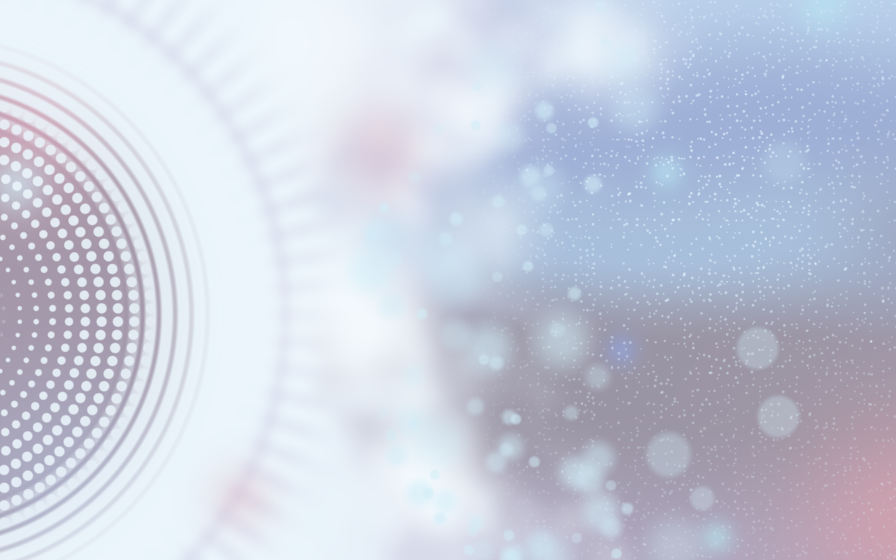
Give the GLSL for this background, as a WebGL 1 fragment shader.

```glsl
precision highp float;
// Pale winter bokeh: a dotted ring disc at left, a bright misty cloud, and a snowy blue-grey sky at right.
uniform vec2 u_resolution;

const float TAU = 6.2831853;
const vec3 PALE = vec3(0.92, 0.96, 0.985);
const vec3 LILAC = vec3(0.80, 0.80, 0.89);
const vec3 MAUVE = vec3(0.64, 0.59, 0.66);
const vec3 ROSE = vec3(0.86, 0.66, 0.73);
const vec3 ICE = vec3(0.82, 0.93, 0.97);

float hash(vec2 p) {
  return fract(sin(dot(p, vec2(127.1, 311.7))) * 43758.55);
}

vec2 hash2(vec2 p) {
  return vec2(hash(p), hash(p + 19.7));
}

float gradientDot(vec2 cell, vec2 f, vec2 corner) {
  float a = TAU * hash(cell + corner);
  return dot(vec2(cos(a), sin(a)), f - corner);
}

float gradientNoise(vec2 p) {
  vec2 i = floor(p), f = fract(p);
  vec2 u = f * f * f * (f * (f * 6.0 - 15.0) + 10.0);
  float low = mix(gradientDot(i, f, vec2(0, 0)), gradientDot(i, f, vec2(1, 0)), u.x);
  float high = mix(gradientDot(i, f, vec2(0, 1)), gradientDot(i, f, vec2(1, 1)), u.x);
  return mix(low, high, u.y);
}

float glow(vec2 p, vec2 center, float radius) {
  vec2 d = (p - center) / radius;
  return exp(-dot(d, d));
}

float softDisc(vec2 p, vec2 center, float radius, float blur) {
  return 1.0 - smoothstep(radius - blur, radius + blur, length(p - center));
}

// Horizontal limit of the cloud, wider at the top and bottom
float cloudEdge(float y) {
  return 0.86 + 0.22 * smoothstep(0.70, 0.92, y) + 0.14 * smoothstep(0.24, 0.0, y);
}

vec3 sky(vec2 p) {
  float y = p.y + 0.04 * gradientNoise(p * 2.5);
  vec3 c = mix(vec3(0.68, 0.65, 0.74), vec3(0.605, 0.585, 0.645), smoothstep(0.0, 0.26, y));
  c = mix(c, vec3(0.66, 0.75, 0.86), smoothstep(0.38, 0.56, y));
  c = mix(c, vec3(0.62, 0.69, 0.84), smoothstep(0.58, 0.76, y));
  c = mix(c, vec3(0.73, 0.82, 0.92), smoothstep(0.78, 1.02, y));
  c = mix(c, vec3(0.61, 0.63, 0.73), 0.7 * glow(p, vec2(1.64, 0.56), 0.14));
  return mix(c, vec3(0.83, 0.63, 0.68), 0.85 * glow(p, vec2(1.63, 0.06), 0.21));
}

vec3 addCloud(vec3 c, vec2 p) {
  float mottle = gradientNoise(p * 6.0) + 0.5 * gradientNoise(p * 13.0 + 7.0);
  float edge = cloudEdge(p.y) + 0.16 * mottle;
  float mask = 1.0 - smoothstep(edge - 0.30, edge + 0.19, p.x);
  float shade = smoothstep(0.48, 0.85, p.x) * (0.5 - 0.7 * mottle);
  vec3 mist = mix(PALE, LILAC, clamp(shade, 0.0, 0.9));
  mist = mix(mist, ROSE, 0.42 * glow(p, vec2(0.68, 0.73), 0.09));
  return mix(c, mist, mask);
}

// Dotted rings that merge into fine bands away from the centre
vec3 addDisc(vec3 c, vec2 p, float px) {
  vec2 q = p - vec2(-0.125, 0.4375);
  float r = length(q), angle = atan(q.y, q.x);
  float pitch = 0.0292;
  float ring = (floor(r / pitch) + 0.5) * pitch;
  float count = floor(TAU * ring / 0.0235);
  float along = (fract(angle / TAU * count) - 0.5) * TAU * ring / count;
  float across = r - ring;
  float size = mix(0.0035, 0.0092, smoothstep(0.13, 0.32, r));
  float dots = 1.0 - smoothstep(size - px, size + px, length(vec2(along, across)));
  float bands = 1.0 - smoothstep(0.007, 0.014, abs(across));
  float pattern = mix(dots, bands, smoothstep(0.33, 0.41, r));

  vec3 body = mix(MAUVE, vec3(0.70, 0.75, 0.86), 0.6 * glow(p, vec2(0.12, 0.10), 0.22));
  body = mix(body, ROSE, 0.75 * glow(p, vec2(0.06, 0.81), 0.16));
  body = mix(body, ICE, 0.6 * glow(p, vec2(0.03, 0.67), 0.05));
  float fill = (1.0 - smoothstep(0.37, 0.53, r)) * (1.0 - 0.5 * smoothstep(0.78, 1.0, p.y));
  c = mix(c, body, fill * (1.0 - 0.88 * pattern * smoothstep(0.12, 0.16, r)));

  // Blurred rim and spokes beyond the disc
  float rim = glow(vec2(r, 0.0), vec2(0.635, 0.0), 0.016);
  float spokes = (0.5 + 0.5 * cos(angle * 84.0)) * glow(vec2(r, 0.0), vec2(0.68, 0.0), 0.055);
  c = mix(c, LILAC, 0.30 * rim + 0.25 * spokes);
  return mix(c, ROSE, 0.30 * glow(p, vec2(0.43, 0.11), 0.06));
}

float brightGlows(vec2 p) {
  float g = glow(p, vec2(0.65, 0.42), 0.12) + glow(p, vec2(0.76, 0.15), 0.10);
  g += 0.9 * glow(p, vec2(0.83, 0.80), 0.075) + 0.7 * glow(p, vec2(0.59, 0.92), 0.14);
  return g + 0.6 * glow(p, vec2(1.09, 0.90), 0.09) + 0.55 * glow(p, vec2(0.89, 0.60), 0.07);
}

// Scattered lights that follow the edge of the cloud
vec3 addBokeh(vec3 c, vec2 p) {
  for (int i = 0; i < 84; i++) {
    vec2 h = hash2(vec2(float(i), 3.0)), k = hash2(vec2(float(i), 8.0));
    float y = pow(h.x, 1.5);
    vec2 center = vec2(cloudEdge(y) + 0.42 * (h.y - 0.48), y);
    float radius = mix(0.009, 0.05, k.x * k.x * k.x);
    float blur = radius * mix(0.25, 0.8, k.x);
    c = mix(c, ICE, mix(0.3, 0.6, k.y) * softDisc(p, center, radius, blur));
  }
  float orbs = softDisc(p, vec2(1.353, 0.378), 0.037, 0.006) + softDisc(p, vec2(1.39, 0.256), 0.037, 0.006);
  orbs += softDisc(p, vec2(1.194, 0.188), 0.039, 0.009) + softDisc(p, vec2(1.254, 0.11), 0.021, 0.006);
  orbs += 0.7 * softDisc(p, vec2(1.40, 0.71), 0.036, 0.02);
  c = mix(c, ICE, 0.34 * orbs);
  float cyan = glow(p, vec2(1.19, 0.693), 0.03) + glow(p, vec2(1.47, 0.99), 0.045) + glow(p, vec2(1.28, 0.04), 0.03);
  c = mix(c, vec3(0.72, 0.90, 0.95), 0.6 * cyan);
  return mix(c, vec3(0.57, 0.65, 0.88), 0.6 * glow(p, vec2(1.11, 0.375), 0.03));
}

float snow(vec2 p, float scale, float px) {
  vec2 cell = floor(p * scale);
  vec2 center = (cell + 0.2 + 0.6 * hash2(cell)) / scale;
  float size = mix(0.0009, 0.0024, hash(cell + 5.3));
  return step(0.62, hash(cell + 11.9)) * softDisc(p, center, size, max(px, 0.0008));
}

void main() {
  vec2 p = gl_FragCoord.xy / u_resolution.y;
  p.x += 0.8 - 0.5 * u_resolution.x / u_resolution.y;
  float px = 1.0 / u_resolution.y;

  vec3 color = addCloud(sky(p), p);
  color = addDisc(color, p, px);
  color = mix(color, vec3(0.97, 0.99, 1.0), min(0.85 * brightGlows(p), 0.95));
  color = addBokeh(color, p);

  float drift = smoothstep(0.75, 1.05, p.x) * (0.3 + 0.7 * glow(p, vec2(1.27, 0.68), 0.36));
  float flakes = snow(p, 62.0, px) + snow(p + 4.1, 91.0, px);
  color = mix(color, vec3(0.86, 0.93, 0.98), min(0.85 * drift * flakes, 1.0));
  gl_FragColor = vec4(color, 1.0);
}
```
